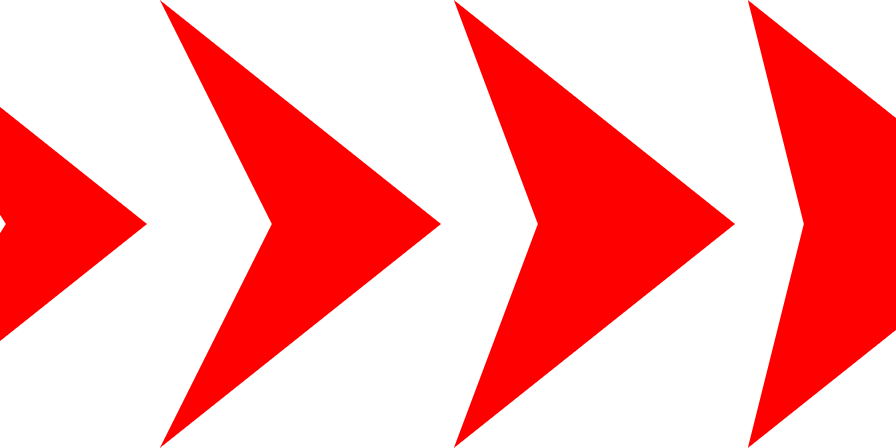
A Shadertoy shader for this pattern:

```glsl
#define PERIOD 0.65625
#define FIRST_CORNER -0.2995
#define ARROW_LENGTH 0.6276
#define FIRST_NOTCH 0.3125
#define NOTCH_STEP 0.0625
#define ARROW_COLOR vec3(1.0, 0.0, 0.0)
#define GROUND_COLOR vec3(1.0)

// Signed distance to a slanted edge reaching `depth` at mid height; positive to its right
float edgeDistance(vec2 p, float depth) {
    float edgeX = depth * (1.0 - 2.0 * abs(p.y));
    return (p.x - edgeX) / length(vec2(1.0, 2.0 * depth));
}

// Arrowhead with its rear corners at x = 0, between its notch and its tip
float arrowDistance(vec2 p, float notchDepth) {
    return max(edgeDistance(p, ARROW_LENGTH), -edgeDistance(p, notchDepth));
}

void mainImage(out vec4 fragColor, in vec2 fragCoord) {
    // Canvas height is one unit, with y = 0 on the centre line
    vec2 p = fragCoord / iResolution.y - vec2(FIRST_CORNER, 0.5);
    float pixel = 1.0 / iResolution.y;

    // One row of arrows whose notch gets shallower to the right
    float index = floor(p.x / PERIOD);
    p.x -= index * PERIOD;
    float d = arrowDistance(p, FIRST_NOTCH - NOTCH_STEP * index);

    float coverage = clamp(0.5 - d / pixel, 0.0, 1.0);
    fragColor = vec4(mix(GROUND_COLOR, ARROW_COLOR, coverage), 1.0);
}
```
